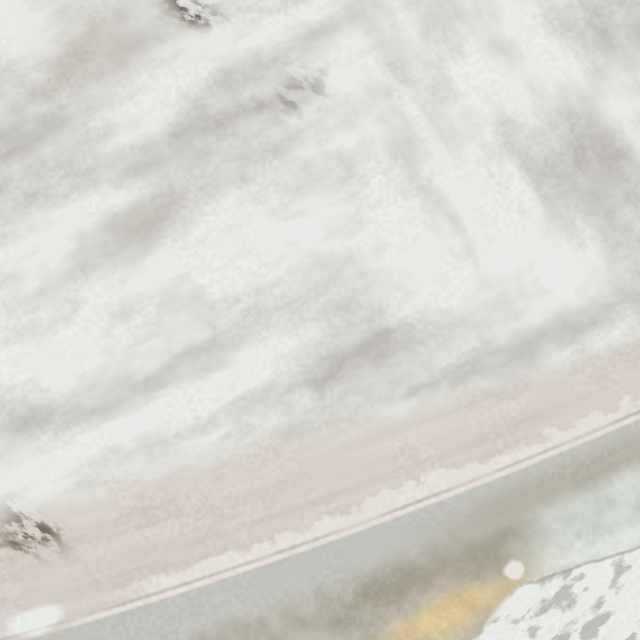
A WebGL 2 fragment shader for this texture:

```glsl
#version 300 es
precision highp float;
// Aerial view of pale, wind-streaked ground above a sandy road and a sloping channel.
// Oriented fractal noise and soft elliptical patches tint the ground; a signed
// height above one curved lip lays out the road, wall, channel floor and rubble.
uniform vec2 u_resolution;
out vec4 outColor;

const vec3 CHALK = vec3(0.910, 0.920, 0.904);
const vec3 ASH = vec3(0.765, 0.755, 0.733);
const vec3 TAN = vec3(0.770, 0.735, 0.695);
const vec3 ROAD = vec3(0.825, 0.800, 0.768);
const vec3 CREAM = vec3(0.905, 0.890, 0.855);
const vec3 WALL = vec3(0.765, 0.765, 0.745);
const vec3 OLIVE = vec3(0.635, 0.615, 0.550);
const vec3 JADE = vec3(0.810, 0.830, 0.800);
const vec3 GOLD = vec3(0.850, 0.765, 0.600);
const vec3 UMBER = vec3(0.430, 0.395, 0.340);
const float GRAIN = 0.045;
const float STREAK_ANGLE = 0.46;
const float FAN_ANGLE = -1.0;
const float WARP = 0.045;

// Patches: centre x, centre y, half length, half width
const vec4 SHADED[12] = vec4[12](
  vec4(0.15, 0.92, 0.10, 0.07), vec4(0.34, 0.80, 0.14, 0.035),
  vec4(0.46, 0.845, 0.05, 0.03), vec4(0.03, 0.79, 0.10, 0.06),
  vec4(0.24, 0.655, 0.08, 0.032), vec4(0.97, 0.95, 0.07, 0.06),
  vec4(0.95, 0.75, 0.10, 0.07), vec4(0.08, 0.345, 0.09, 0.025),
  vec4(0.29, 0.445, 0.10, 0.018), vec4(0.57, 0.45, 0.11, 0.035),
  vec4(0.84, 0.475, 0.18, 0.030), vec4(0.25, 0.248, 0.035, 0.010));
const vec4 BRIGHT[10] = vec4[10](
  vec4(0.09, 0.45, 0.16, 0.07), vec4(0.35, 0.57, 0.13, 0.07),
  vec4(0.69, 0.565, 0.10, 0.05), vec4(0.62, 0.64, 0.08, 0.05),
  vec4(0.87, 0.57, 0.04, 0.035), vec4(0.10, 0.65, 0.12, 0.025),
  vec4(0.03, 0.96, 0.04, 0.06), vec4(0.83, 0.88, 0.07, 0.05),
  vec4(0.32, 0.37, 0.09, 0.030), vec4(0.06, 0.26, 0.11, 0.025));

float hash(vec2 p) {
  vec3 q = fract(vec3(p.xyx) * 0.1031);
  q += dot(q, q.yzx + 33.33);
  return fract((q.x + q.y) * q.z);
}
float noise(vec2 p) {
  vec2 i = floor(p), f = fract(p);
  f = f * f * (3.0 - 2.0 * f);
  return mix(mix(hash(i), hash(i + vec2(1, 0)), f.x),
             mix(hash(i + vec2(0, 1)), hash(i + vec2(1, 1)), f.x), f.y);
}
float fbm(vec2 p) {
  float sum = 0.0, amp = 0.5;
  for (int i = 0; i < 5; i++) {
    sum += amp * noise(p);
    p = mat2(1.6, 1.2, -1.2, 1.6) * p + 17.3;
    amp *= 0.5;
  }
  return sum;
}
vec2 turn(vec2 p, float a) {
  return vec2(cos(a) * p.x + sin(a) * p.y, cos(a) * p.y - sin(a) * p.x);
}
float patchAt(vec2 p, vec4 e, float angle) {
  vec2 q = turn(p - e.xy, angle) / e.zw;
  return exp(-dot(q, q));
}
float band(float v, float lo, float hi, float soft) {
  return smoothstep(lo - soft, lo + soft, v) * (1.0 - smoothstep(hi - soft, hi + soft, v));
}

vec3 ground(vec2 p, vec2 w, float fine) {
  float streak = fbm(turn(p, STREAK_ANGLE) * vec2(7.0, 24.0));
  float fan = fbm(turn(p, FAN_ANGLE) * vec2(6.0, 19.0) + 9.0);
  float right = smoothstep(0.45, 0.70, p.x) * smoothstep(0.45, 0.65, p.y);
  float tone = 0.24 + 1.5 * (mix(streak, fan, right) - 0.48) + 0.5 * (fine - 0.48);
  for (int i = 0; i < 12; i++) tone += 0.50 * patchAt(w, SHADED[i], STREAK_ANGLE);
  for (int i = 0; i < 10; i++) tone -= 0.40 * patchAt(w, BRIGHT[i], STREAK_ANGLE);
  tone -= 0.35 * patchAt(w, vec4(0.69, 0.73, 0.14, 0.025), FAN_ANGLE);
  // Curved track in the lower middle
  float arc = abs(length((w - vec2(0.66, 0.36)) * vec2(1.0, 1.3)) - 0.16);
  tone += 0.25 * exp(-arc * arc * 9000.0) * band(w.y, 0.38, 0.49, 0.02) * step(w.x, 0.66);
  vec3 col = mix(CHALK, ASH, clamp(tone, 0.0, 1.1));
  float brown = patchAt(w, SHADED[0], STREAK_ANGLE) + patchAt(w, SHADED[4], STREAK_ANGLE);
  return mix(col, TAN, 0.35 * min(brown, 1.0));
}

void main() {
  vec2 p = gl_FragCoord.xy / u_resolution;
  float px = 1.0 / u_resolution.y;
  float fine = fbm(p * 42.0), coarse = fbm(p * 14.0 + 5.0);
  vec2 w = p + WARP * (vec2(coarse, fbm(p * 14.0 + 41.0)) - 0.48);
  float d = p.y + 0.009 - p.x * (0.283 + 0.075 * p.x);
  vec3 col = ground(p, w, fine);

  // Road and its pale, crumbled verge
  float roadTop = 0.212 - p.x * (0.03 + 0.065 * p.x) + 0.05 * (coarse - 0.48);
  float ruts = fbm(vec2(p.x * 5.0, d * 75.0));
  vec3 road = ROAD + 0.07 * (ruts - 0.48) + 0.02 * smoothstep(0.08, 0.2, d);
  col = mix(col, road, 0.92 * (1.0 - smoothstep(roadTop - 0.028, roadTop + 0.018, d)));
  col = mix(col, OLIVE, 0.40 * patchAt(w, vec4(0.65, 0.39, 0.055, 0.010), STREAK_ANGLE));
  float verge = 0.016 + 0.055 * (fine - 0.40) + 0.015 * patchAt(p, vec4(0.62, 0.23, 0.07, 0.05), 0.4);
  float crumbs = band(d, 0.010, verge + 0.010, 0.006) * smoothstep(0.16, 0.26, p.x);
  col = mix(col, CREAM, 0.85 * crumbs);
  col = mix(col, CHALK, smoothstep(0.35, 0.7, patchAt(w, vec4(0.055, 0.03, 0.05, 0.035), 0.6)));

  // Wall, shaded channel and floor
  vec3 low = mix(WALL, OLIVE + 0.06, 0.6 * smoothstep(-0.05, -0.11, d + 0.03 * (coarse - 0.5)));
  low = mix(low, OLIVE + 0.04, 0.55 * band(p.x, 0.70, 1.1, 0.12) * band(d, -0.075, -0.025, 0.02));
  low = mix(low, OLIVE, 0.85 * patchAt(w, vec4(0.67, 0.105, 0.17, 0.035), 0.38));
  low = mix(low, JADE, smoothstep(0.77, 0.89, w.x) * smoothstep(-0.06, -0.095, d));
  low = mix(low, GOLD, min(1.0, 1.2 * patchAt(w, vec4(0.70, 0.035, 0.12, 0.028), 0.45)));
  low += 0.13 * (fine - 0.48) * smoothstep(-0.04, -0.10, d);

  // Broken white rubble with a dark edge line
  float crest = min((p.x - 0.74) * 1.1, 0.087 + (p.x - 0.82) * 0.34);
  float h = p.y - crest + 0.02 * (coarse - 0.48);
  float chips = smoothstep(0.50, 0.68, fbm(turn(p, 0.7) * vec2(28.0, 55.0)));
  vec3 rubble = mix(CHALK, ASH - 0.07, 0.75 * chips);
  low = mix(low, rubble, 1.0 - smoothstep(-0.006, 0.012, h));
  low = mix(low, CHALK, 0.6 * band(h, 0.005, 0.035, 0.015) * smoothstep(0.82, 0.88, p.x));
  low = mix(low, OLIVE, 0.6 * band(h, -0.003, 0.002, 0.003) * smoothstep(0.80, 0.84, p.x));
  low = mix(low, CREAM, smoothstep(0.35, 0.7, patchAt(w, vec4(0.794, 0.108, 0.024, 0.022), 0.0)));
  col = mix(low, col, smoothstep(-0.004 - px, -0.002 + px, d));

  // Lip highlight and the thin crack above it
  col = mix(col, CREAM, 0.85 * band(d, -0.003, 0.005, 0.002 + px) * smoothstep(0.08, 0.14, p.x));
  col = mix(col, OLIVE, 0.55 * band(d, 0.007, 0.010, 0.002 + px) * smoothstep(0.30, 0.60, coarse));

  // Dark scrub and scattered twigs
  float scrub = patchAt(w, vec4(0.052, 0.165, 0.042, 0.024), -0.3)
              + patchAt(w, vec4(0.30, 0.99, 0.040, 0.018), -0.3)
              + 0.35 * patchAt(w, vec4(0.46, 0.85, 0.045, 0.030), 0.4);
  float twigs = smoothstep(0.42, 0.62, fbm(turn(p, -0.5) * vec2(45.0, 85.0)));
  col = mix(col, UMBER, clamp(scrub * twigs * 1.1, 0.0, 0.9));
  col = mix(col, UMBER, 0.5 * patchAt(p, vec4(0.015, 0.150, 0.045, 0.006), 0.1));

  col += GRAIN * (noise(p * 170.0) - 0.5) * smoothstep(0.3, 0.6, coarse);
  outColor = vec4(clamp(col, 0.0, 1.0), 1.0);
}
```
